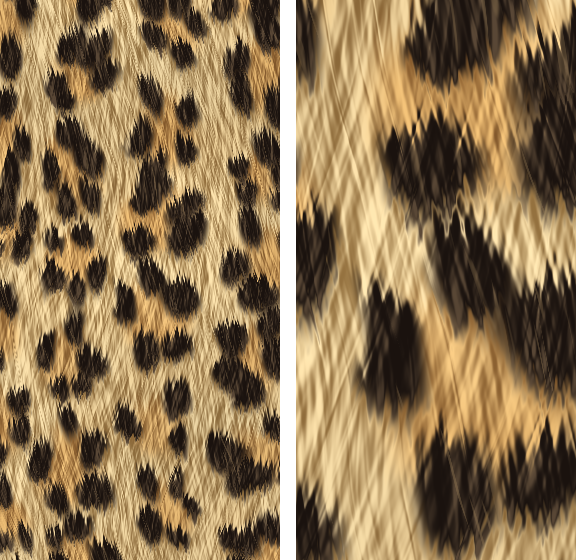
Left, the full canvas; right, a detail of the centre.
Give the GLSL for this texture, as a Shadertoy shader.

```glsl
float hash(vec2 p) {
    vec3 q = fract(p.xyx * vec3(0.1031, 0.1030, 0.0973));
    q += dot(q, q.yzx + 33.33);
    return fract((q.x + q.y) * q.z);
}

float noise(vec2 p) {
    vec2 i = floor(p), f = fract(p);
    f = f * f * (3.0 - 2.0 * f);
    return mix(mix(hash(i), hash(i + vec2(1, 0)), f.x),
               mix(hash(i + vec2(0, 1)), hash(i + vec2(1, 1)), f.x), f.y);
}

// Thin strands that follow a gently bending lean
float strands(vec2 p, float lean, float density) {
    float across = p.x + lean * p.y + 0.05 * sin(p.y * 2.6 + p.x * 3.0)
                 + 0.02 * noise(p * 6.0 + lean * 40.0);
    float along = p.y * density * 0.11 + 5.0 * noise(vec2(across * density * 0.6, lean * 90.0));
    return noise(vec2(across * density + 300.0, along + 50.0));
}

float smoothMin(float a, float b, float k) {
    float h = max(k - abs(a - b), 0.0) / k;
    return min(a, b) - 0.25 * h * h * k;
}

// x: distance to the dark blobs, y: warmth inside the rosettes
vec2 rosettes(vec2 p) {
    vec2 q = vec2(2.7 * p.x - 0.5 * (1.0 - p.x) * (1.0 - p.x), 2.9 * p.y) + 7.0;
    q += 0.32 * (vec2(noise(p * 4.0), noise(p * 4.0 + 31.0)) - 0.5);
    q += 0.08 * (vec2(noise(p * 15.0 + 9.0), noise(p * 15.0 + 57.0)) - 0.5);
    vec2 cell = floor(q);
    float dist = 1.0, warmth = 0.0;
    for (int j = -1; j <= 1; j++)
    for (int i = -1; i <= 1; i++) {
        vec2 id = cell + vec2(i, j);
        vec2 center = id + 0.5 + 0.18 * (vec2(hash(id), hash(id + 71.0)) - 0.5);
        center.y += 0.5 * mod(id.x, 2.0);
        vec2 r = q - center;
        warmth = max(warmth, smoothstep(0.45, 0.2, length(r)));
        float turn = 6.283 * hash(id + 13.0);

        // Broken ring of oval blobs
        for (int k = 0; k < 5; k++) {
            vec2 seed = id * 5.0 + float(k) * vec2(17.0, 29.0);
            if (hash(seed) > 0.93) continue;
            float angle = turn + 1.2566 * (float(k) + 0.4 * hash(seed + 3.0));
            float ring = 0.26 + 0.09 * hash(seed + 5.0);
            vec2 blob = r - ring * vec2(cos(angle), 1.08 * sin(angle));
            blob.x += 0.5 * (hash(seed + 8.0) - 0.35) * blob.y;
            float size = 0.8 + 0.35 * hash(seed + 11.0);
            float oval = (length(blob / vec2(0.15, 0.178)) - size) * 0.16;
            dist = smoothMin(dist, oval, 0.045);
        }
    }
    return vec2(dist, warmth);
}

void mainImage(out vec4 fragColor, in vec2 fragCoord) {
    vec2 p = fragCoord / iResolution.x;

    // Crossing layers of hair
    float fine = strands(p, 0.24, 200.0);
    float cross = strands(p, -0.16, 180.0);
    float tuft = strands(p, 0.08, 85.0);
    float shade = smoothstep(0.14, 0.8, 0.42 * fine + 0.38 * cross + 0.2 * tuft);

    // Hair carries the markings along its length, fraying their edges
    float reach = 0.04 * (fine - 0.5) + 0.035 * (cross - 0.5) + 0.02 * (tuft - 0.5);
    vec2 mark = rosettes(p + reach * vec2(-0.15, 1.0));
    float dark = smoothstep(0.045, -0.045, mark.x);

    // Coat colours, each from shadowed to lit hair
    vec3 cream = mix(vec3(0.56, 0.43, 0.24), vec3(0.98, 0.89, 0.69), shade);
    vec3 ochre = mix(vec3(0.52, 0.35, 0.17), vec3(0.95, 0.76, 0.47), shade);
    vec3 black = mix(vec3(0.10, 0.07, 0.055), vec3(0.35, 0.28, 0.21), shade * shade * shade);

    float warm = mark.y * (0.6 + 0.4 * noise(p * 9.0)) + 0.25 * noise(p * 6.0 + 20.0);
    vec3 color = mix(cream, ochre, clamp(warm, 0.0, 1.0));
    color *= 0.95 + 0.1 * noise(p * 3.0 + 4.0);
    color = mix(color, black, dark);

    // Stray pale hairs over the dark markings
    float stray = smoothstep(0.8, 0.95, strands(p + 3.0, 0.3, 150.0));
    color = mix(color, vec3(0.62, 0.51, 0.35), 0.35 * stray * dark);
    fragColor = vec4(color, 1.0);
}
```
